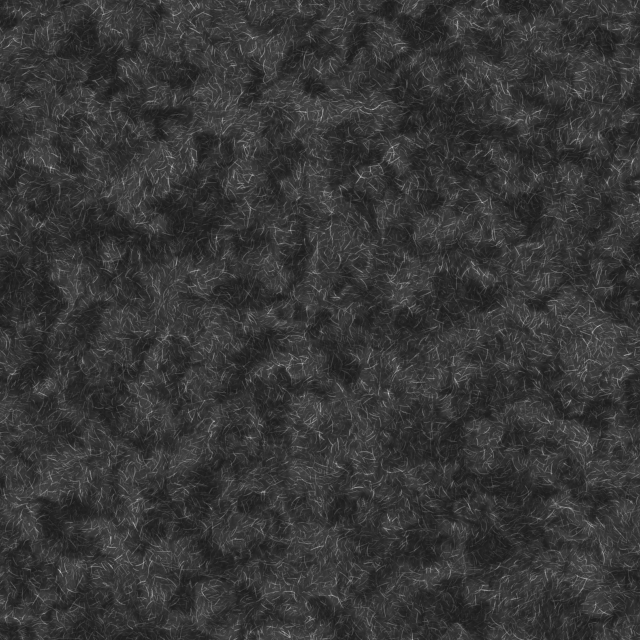
Write a Shadertoy shader that draws this texture.

```glsl
// Dark felted wool: soft cloudy tufts of charcoal grey under a mat of fine hairs.
// Clouds are warped value noise; hairs are short bent strokes scattered over
// jittered grids, loosely combed along a slowly turning direction field.

const float SHADOW_GREY = 0.122;   // deepest hollows
const float TUFT_GREY = 0.250;     // thickest tufts
const float CLOUD_SCALE = 28.0;    // tufts across the canvas
const float CLOUD_WARP = 0.50;
const float COMB_SCALE = 20.0;     // patches of shared hair direction
const float COMB_SPREAD = 1.9;     // random turn away from the patch
const float GRAIN = 0.036;
const float TAU = 6.2831853;

// Grid cells across, half length in cells, half width, brightness
const vec4 FUZZ = vec4(118.0, 0.80, 0.00060, 0.145);
const vec4 HAIR = vec4(62.0, 0.80, 0.00085, 0.205);
const vec4 STRAND = vec4(17.0, 0.75, 0.00060, 0.10);

// Three random values in 0..1 from an integer cell and a seed
vec3 hash3(vec2 cell, int seed) {
    uvec3 v = uvec3(ivec3(ivec2(cell), seed));
    v = v * 1664525u + 1013904223u;
    v.x += v.y * v.z; v.y += v.z * v.x; v.z += v.x * v.y;
    v ^= v >> 16u;
    v.x += v.y * v.z; v.y += v.z * v.x; v.z += v.x * v.y;
    return vec3(v >> 8u) / 16777216.0;
}

float valueNoise(vec2 p, int seed) {
    vec2 cell = floor(p);
    vec2 f = p - cell;
    f = f * f * (3.0 - 2.0 * f);
    float low = mix(hash3(cell, seed).x, hash3(cell + vec2(1, 0), seed).x, f.x);
    float high = mix(hash3(cell + vec2(0, 1), seed).x, hash3(cell + vec2(1, 1), seed).x, f.x);
    return mix(low, high, f.y);
}

// Thickness of the wool, 0 in hollows to 1 in tufts
float woolDensity(vec2 uv) {
    vec2 p = uv * CLOUD_SCALE;
    vec2 bend = vec2(valueNoise(p * 1.7, 11), valueNoise(p * 1.7, 12)) - 0.5;
    p += bend * 2.0 * CLOUD_WARP;
    float n = 0.48 * valueNoise(p, 1)
            + 0.32 * valueNoise(p * 1.9 + 7.3, 2)
            + 0.20 * valueNoise(p * 3.7 + 3.1, 3);
    return smoothstep(0.20, 0.85, n);
}

// Coverage of one bent stroke; q is the position relative to its middle
float stroke(vec2 q, float angle, float halfLength, float bend, float halfWidth, float pixel) {
    float c = cos(angle), s = sin(angle);
    q = vec2(c * q.x + s * q.y, c * q.y - s * q.x);
    float along = q.x / halfLength;
    float slope = 2.0 * bend * along;
    float curve = bend * halfLength * (along * along - 0.3);
    float dist = abs(q.y - curve) / sqrt(1.0 + slope * slope);
    float reach = max(halfWidth, 0.5 * pixel);
    float body = 1.0 - smoothstep(reach - 0.5 * pixel, reach + 0.5 * pixel, dist);
    float taper = 1.0 - smoothstep(0.65, 1.0, abs(along));
    return body * taper * halfWidth / reach;
}

// Sum of the strokes of one layer around a point
float hairLayer(vec2 uv, vec4 layer, int perCell, float maxBend, int seed, float pixel) {
    vec2 home = floor(uv * layer.x);
    float light = 0.0;
    for (int y = -1; y <= 1; y++)
    for (int x = -1; x <= 1; x++) {
        vec2 cell = home + vec2(x, y);
        float comb = TAU * valueNoise((cell + 0.5) / layer.x * COMB_SCALE, 31);
        for (int i = 0; i < perCell; i++) {
            vec3 place = hash3(cell, seed + 2 * i);
            vec3 shape = hash3(cell, seed + 2 * i + 1);
            vec2 q = uv - (cell + place.xy) / layer.x;
            float halfLength = layer.y / layer.x * mix(0.40, 1.0, shape.x);
            float angle = comb + (place.z - 0.5) * COMB_SPREAD;
            float bend = (shape.y - 0.5) * 2.0 * maxBend;
            float glow = mix(0.12, 1.0, shape.z * shape.z);
            light += glow * stroke(q, angle, halfLength, bend, layer.z, pixel);
        }
    }
    return light * layer.w;
}

void mainImage(out vec4 fragColor, in vec2 fragCoord) {
    float pixel = 1.0 / iResolution.y;
    vec2 uv = fragCoord * pixel;

    // Soft wool body with a little fine grain
    float density = woolDensity(uv);
    float grey = mix(SHADOW_GREY, TUFT_GREY, density);
    grey += (valueNoise(uv * 300.0, 21) - 0.5) * GRAIN;

    // Fuzz and hairs stand out more on thick tufts
    float hairs = hairLayer(uv, FUZZ, 3, 0.25, 100, pixel)
                + hairLayer(uv, HAIR, 2, 0.30, 200, pixel);
    grey += hairs * mix(0.50, 1.30, density);

    // Sparse long strands lie over everything
    grey += hairLayer(uv, STRAND, 1, 0.40, 300, pixel);

    fragColor = vec4(vec3(grey), 1.0);
}
```
